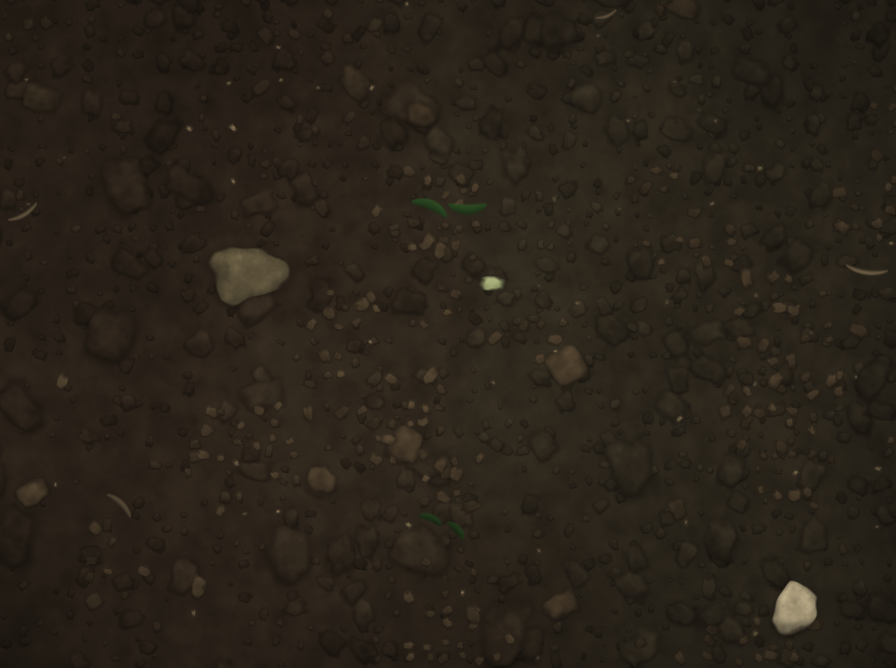
This texture is drawn by a WebGL 1 fragment shader. Its source:

```glsl
precision highp float;
uniform vec2 u_resolution;

const float SOFT = 0.0028;
const vec3 WARM_SOIL = vec3(0.176, 0.140, 0.104);
const vec3 OLIVE_SOIL = vec3(0.164, 0.142, 0.104);
const vec3 DRY_CLAY = vec3(0.30, 0.245, 0.175);
const vec3 STRAW = vec3(0.40, 0.34, 0.25);
const vec3 LEAF_GREEN = vec3(0.14, 0.235, 0.11);

vec4 hash4(vec2 p) {
  vec4 q = fract(p.xyxy * vec4(0.1031, 0.1030, 0.0973, 0.1099));
  q += dot(q, q.wzxy + 33.33);
  return fract((q.xxyz + q.yzzw) * q.zywx);
}

float noise(vec2 p) {
  vec2 i = floor(p), f = fract(p);
  f = f * f * (3.0 - 2.0 * f);
  float low = mix(hash4(i).x, hash4(i + vec2(1.0, 0.0)).x, f.x);
  float high = mix(hash4(i + vec2(0.0, 1.0)).x, hash4(i + 1.0).x, f.x);
  return mix(low, high, f.y);
}

float fbm(vec2 p) {
  float sum = 0.0, amp = 0.5;
  for (int i = 0; i < 5; i++) {
    sum += amp * noise(p);
    p = mat2(1.6, 1.2, -1.2, 1.6) * p + 7.3;
    amp *= 0.5;
  }
  return sum;
}

vec2 turn(vec2 p, float angle) {
  float c = cos(angle), s = sin(angle);
  return vec2(c * p.x + s * p.y, c * p.y - s * p.x);
}

// Lumpy stone with a shaded rim and a soft shadow underneath
vec3 stone(vec3 under, vec2 p, vec2 radii, float angle, float seed, vec3 tint) {
  float r = min(radii.x, radii.y);
  vec2 d = turn(p, angle) / radii;
  float box = max(abs(d.x), abs(d.y)) * 1.12;
  float lump = noise(d * 1.7 + seed * 61.0) - 0.5;
  float edge = (mix(length(d), box, 0.4) - 1.0 + 0.55 * lump) * r;
  float below = 0.6 - 0.4 * p.y / (length(p) + 0.0001);
  under *= 1.0 - 0.3 * below * smoothstep(0.4 * r, -0.1 * r, edge);
  float grain = fbm(p * 65.0 + seed * 43.0);
  float light = (0.75 + 0.5 * grain) * (1.0 + 0.10 * clamp(p.y / r, -1.0, 1.0));
  light *= mix(0.80, 1.0, smoothstep(0.0, -0.4 * r, edge));
  return mix(under, tint * light, smoothstep(SOFT, -SOFT, edge));
}

// Jittered stones; patchy = 1 gathers them into clusters
vec3 stones(vec3 col, vec2 p, float cell, float density, float patchy,
            vec2 size, vec3 tint, vec2 gain, float seed) {
  vec2 home = floor(p / cell);
  for (int y = -1; y <= 1; y++) {
    for (int x = -1; x <= 1; x++) {
      vec2 id = home + vec2(float(x), float(y));
      vec4 a = hash4(id + seed), b = hash4(id + seed + 57.0);
      vec2 centre = (id + 0.2 + 0.6 * a.xy) * cell;
      float patchMask = smoothstep(0.55, 0.8, noise(centre * 6.0 + seed));
      if (a.z < density * mix(1.0, patchMask, patchy)) {
        float r = cell * mix(size.x, size.y, b.x * b.x);
        vec2 radii = r * vec2(1.0 + 0.4 * b.y, 0.9);
        col = stone(col, p - centre, radii, 6.28 * a.w, b.z, tint * mix(gain.x, gain.y, b.w));
      }
    }
  }
  return col;
}

// Tapered blade, bent by curve
vec3 blade(vec3 col, vec2 p, float angle, vec2 size, float curve, vec3 tint) {
  vec2 d = turn(p, angle);
  float t = d.x / size.x;
  d.y += curve * size.x * (t * t - 0.5);
  float width = size.y * sqrt(max(0.0, 1.0 - t * t));
  float mask = smoothstep(SOFT, -SOFT, abs(d.y) - width) * step(abs(t), 1.0);
  return mix(col, tint * (1.0 + 0.25 * d.y / size.y), mask);
}

vec3 straws(vec3 col, vec2 p, float cell) {
  vec2 home = floor(p / cell);
  for (int y = -1; y <= 1; y++) {
    for (int x = -1; x <= 1; x++) {
      vec2 id = home + vec2(float(x), float(y));
      vec4 a = hash4(id + 211.0), b = hash4(id + 307.0);
      vec2 size = vec2(mix(0.012, 0.035, b.x), mix(0.0015, 0.004, b.y));
      if (a.z < 0.32)
        col = blade(col, p - (id + a.xy) * cell, 6.28 * a.w, size, 0.2, STRAW * (0.65 + 0.5 * b.z));
    }
  }
  return col;
}

void main() {
  vec2 p = gl_FragCoord.xy / u_resolution.y;
  vec2 uv = gl_FragCoord.xy / u_resolution;

  // Damp soil with broad stains and fine crumbs
  float stain = fbm(p * vec2(5.0, 3.0));
  vec3 soil = mix(WARM_SOIL, OLIVE_SOIL, smoothstep(0.2, 0.8, uv.x + 0.5 * (stain - 0.5)));
  soil *= 0.82 + 0.36 * stain;
  vec3 col = soil * (0.80 + 0.40 * fbm(p * 38.0));

  // Buried clods, thicker toward the upper right
  float rough = 0.35 + 0.35 * smoothstep(0.2, 1.5, uv.x + uv.y);
  col = stones(col, p, 0.024, rough, 0.3, vec2(0.14, 0.36), soil, vec2(0.86, 1.14), 11.0);
  col = stones(col, p, 0.052, rough, 0.3, vec2(0.20, 0.42), soil, vec2(0.90, 1.15), 23.0);
  col = stones(col, p, 0.115, 0.36, 0.2, vec2(0.18, 0.36), soil, vec2(0.95, 1.22), 37.0);

  // Dry pale crumbs, pebbles and specks
  col = stones(col, p, 0.025, 0.55, 1.0, vec2(0.22, 0.42), DRY_CLAY, vec2(0.65, 0.95), 83.0);
  col = stones(col, p, 0.19, 0.42, 0.0, vec2(0.05, 0.16), DRY_CLAY, vec2(0.70, 1.10), 71.0);
  col = stones(col, p, 0.065, 0.13, 0.0, vec2(0.03, 0.07), STRAW, vec2(0.7, 1.3), 97.0);
  col = straws(col, p, 0.23);

  // Prominent rocks and seedlings
  col = stone(col, p - vec2(0.375, 0.59), vec2(0.056, 0.041), 0.1, 0.31, vec3(0.36, 0.32, 0.23));
  col = stone(col, p - vec2(1.19, 0.09), vec2(0.039, 0.029), 1.1, 0.72, vec3(0.72, 0.66, 0.52));
  col = stone(col, p - vec2(0.74, 0.575), vec2(0.018, 0.010), 0.0, 0.15, vec3(0.58, 0.60, 0.42));
  for (int i = 0; i < 2; i++) {
    float side = float(i) * 2.0 - 1.0;
    col = blade(col, p - vec2(0.672 + 0.028 * side, 0.69), -0.2 + 0.2 * side, vec2(0.029, 0.007), -0.25 * side, LEAF_GREEN);
    col = blade(col, p - vec2(0.664 + 0.019 * side, 0.215 - 0.008 * side), -0.6 - 0.2 * side, vec2(0.018, 0.005), 0.2, LEAF_GREEN * 0.8);
  }

  // Lens falloff
  vec2 off = uv - 0.5;
  gl_FragColor = vec4(col * (1.06 - 0.62 * dot(off, off)), 1.0);
}
```
